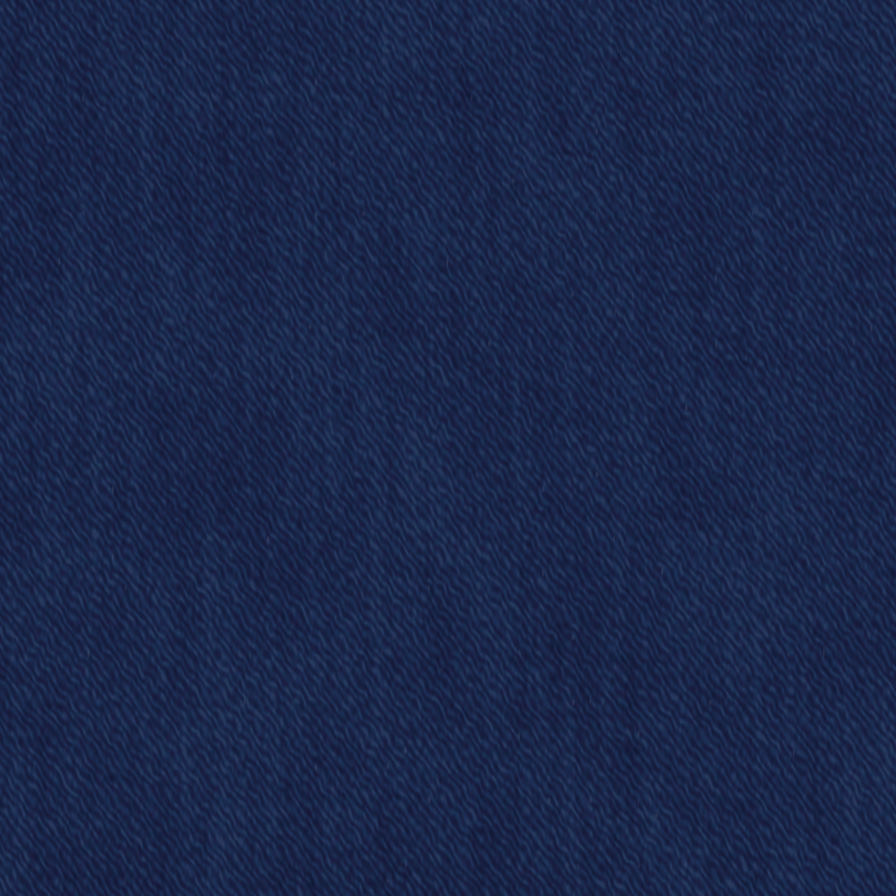
Give the GLSL for this texture, as a Shadertoy shader.

```glsl
const vec3 GAP_NAVY = vec3(0.075, 0.095, 0.215);
const vec3 DEEP_INDIGO = vec3(0.09, 0.12, 0.25);
const vec3 INDIGO = vec3(0.10, 0.15, 0.29);
const vec3 WORN_BLUE = vec3(0.11, 0.18, 0.33);
const vec3 PALE_BLUE = vec3(0.15, 0.22, 0.36);
const vec3 LINT = vec3(0.25, 0.30, 0.43);

const vec2 TWILL_REPEATS = vec2(96.0, 72.0);
const float TAU = 6.28318;

vec2 randomGradient(vec2 cell) {
    float h = fract(sin(dot(cell, vec2(127.1, 311.7))) * 43758.5);
    return vec2(cos(TAU * h), sin(TAU * h));
}

float gradientNoise(vec2 p) {
    vec2 cell = floor(p);
    vec2 f = p - cell;
    vec2 w = f * f * f * (f * (f * 6.0 - 15.0) + 10.0);
    vec2 e = vec2(1.0, 0.0);
    float a = dot(randomGradient(cell), f);
    float b = dot(randomGradient(cell + e.xy), f - e.xy);
    float c = dot(randomGradient(cell + e.yx), f - e.yx);
    float d = dot(randomGradient(cell + e.xx), f - e.xx);
    return mix(mix(a, b, w.x), mix(c, d, w.x), w.y);
}

// Diagonal ribs falling to the right, broken into separate stitches
float twillRibs(vec2 p, vec2 repeats, float waver) {
    float phase = dot(p, repeats) + waver * gradientNoise(p * vec2(85.0, 45.0));
    float stitch = gradientNoise(vec2(phase + 0.3, p.x * 2.0 * repeats.x));
    return 0.95 * sin(TAU * phase) * (1.0 + 0.7 * stitch) + 0.7 * stitch;
}

// Short upright fibres at two sizes
float fibres(vec2 p) {
    return gradientNoise(p * vec2(210.0, 100.0) + 17.3)
         + 0.7 * gradientNoise(p * vec2(130.0, 60.0) + 41.7);
}

// Long uneven warp yarns and soft wear patches
float yarnStreaks(vec2 p) {
    return gradientNoise(p * vec2(70.0, 5.0) + 5.1)
         + 0.6 * gradientNoise(p * vec2(28.0, 9.0) + 63.9);
}

float wear(vec2 p) {
    return gradientNoise(p * 5.0 + 9.4) + 0.7 * gradientNoise(p * 17.0 + 31.2);
}

// Five dye shades, from the gaps between ribs to the rubbed crowns
vec3 dyeColor(float tone) {
    vec3 color = mix(GAP_NAVY, DEEP_INDIGO, smoothstep(-2.2, -0.95, tone));
    color = mix(color, INDIGO, smoothstep(-0.95, 0.0, tone));
    color = mix(color, WORN_BLUE, smoothstep(0.0, 0.85, tone));
    return mix(color, PALE_BLUE, smoothstep(0.85, 1.8, tone));
}

void mainImage(out vec4 fragColor, in vec2 fragCoord) {
    vec2 p = fragCoord / iResolution.y;

    float tone = twillRibs(p, TWILL_REPEATS, 0.6)
               + 1.35 * fibres(p)
               + 0.75 * yarnStreaks(p)
               + 0.55 * wear(p);
    vec3 color = dyeColor(tone);

    // Faint plum and blue variation in the dye
    color += vec3(0.018, -0.006, 0.004) * gradientNoise(p * vec2(110.0, 75.0) + 83.5);

    // Sparse pale lint
    float fleck = gradientNoise(p * vec2(150.0, 55.0) + 127.6);
    color = mix(color, LINT, 0.5 * smoothstep(0.46, 0.68, fleck));

    fragColor = vec4(color, 1.0);
}
```
